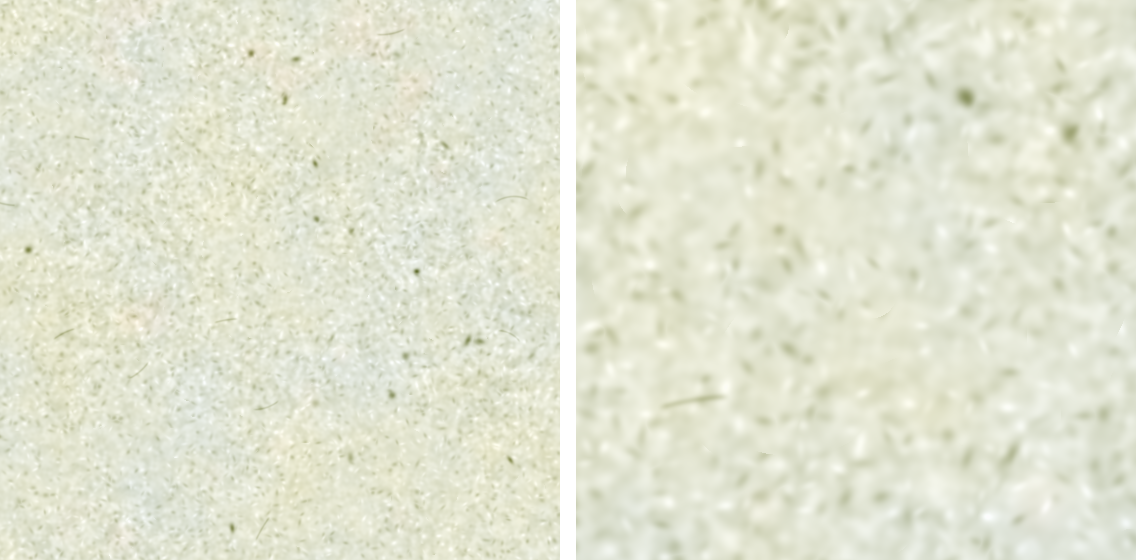
Left, the full canvas; right, a detail of the centre.
Reproduce this texture procedurally as a Shadertoy shader.

```glsl
// Pale speckled stone paper: a cream-green ground with cool and warm clouds,
// fine grain, soft dark and light flecks, rare deep spots and thin fibres.
// Value noise makes the clouds and grain; jittered cells scatter the marks.

const vec3 GROUND = vec3(0.888, 0.898, 0.826);
const vec3 SHADE_STEP = vec3(0.150, 0.142, 0.200);
const vec3 COOL_TINT = vec3(-0.022, -0.006, 0.036);
const vec3 WARM_TINT = vec3(0.025, -0.008, -0.015);

// Three random values for a cell and a seed
vec3 hash3(vec2 cell, float seed) {
    vec3 p = fract(vec3(cell, seed) * vec3(0.1031, 0.1030, 0.0973));
    p += dot(p, p.yxz + 33.33);
    return fract((p.xxy + p.yzz) * p.zyx);
}

vec2 rotate(vec2 p, float angle) {
    float c = cos(angle), s = sin(angle);
    return vec2(c * p.x - s * p.y, s * p.x + c * p.y);
}

// Smooth noise centred on zero, from -0.5 to 0.5
float noise(vec2 p, float seed) {
    vec2 cell = floor(p);
    vec2 f = fract(p);
    f = f * f * (3.0 - 2.0 * f);
    float low = mix(hash3(cell, seed).x, hash3(cell + vec2(1, 0), seed).x, f.x);
    float high = mix(hash3(cell + vec2(0, 1), seed).x, hash3(cell + vec2(1, 1), seed).x, f.x);
    return mix(low, high, f.y) - 0.5;
}

float clouds(vec2 uv, float scale, float seed) {
    vec2 p = rotate(uv, 0.5) * scale;
    return 0.6 * noise(p, seed) + 0.4 * noise(rotate(p, 1.1) * 2.3, seed + 5.0);
}

// Soft oval flecks, one at most per cell, with random size, turn and strength
float flecks(vec2 uv, float cells, float density, float radius, float seed) {
    vec2 p = uv * cells;
    vec2 home = floor(p);
    float cover = 0.0;
    for (int y = -1; y <= 1; y++)
    for (int x = -1; x <= 1; x++) {
        vec2 cell = home + vec2(x, y);
        vec3 place = hash3(cell, seed);
        vec3 form = hash3(cell, seed + 31.0);
        vec2 d = rotate(p - cell - mix(vec2(0.15), vec2(0.85), place.xy), form.x * 6.283);
        float stretch = mix(1.0, 1.5, form.y);
        d *= vec2(1.0 / stretch, stretch) / (radius * mix(0.8, 1.15, form.z));
        float strength = mix(0.35, 1.0, fract(form.z * 7.0 + form.y));
        cover = max(cover, step(place.z, density) * strength * exp(-dot(d, d)));
    }
    return cover;
}

// Sparse, thin, slightly bent hairs
float fibres(vec2 uv, float cells, float density, float width, float seed) {
    vec2 p = uv * cells;
    vec2 home = floor(p);
    float cover = 0.0;
    for (int y = -1; y <= 1; y++)
    for (int x = -1; x <= 1; x++) {
        vec2 cell = home + vec2(x, y);
        vec3 place = hash3(cell, seed);
        vec3 form = hash3(cell, seed + 31.0);
        vec2 d = rotate(p - cell - place.xy, form.x * 6.283);
        d.y -= (form.y - 0.5) * 3.0 * d.x * d.x;
        float halfLength = mix(0.10, 0.26, form.z);
        float ends = 1.0 - smoothstep(halfLength * 0.7, halfLength, abs(d.x));
        float line = exp(-d.y * d.y / (width * width));
        cover = max(cover, step(place.z, density) * ends * line);
    }
    return cover;
}

void mainImage(out vec4 fragColor, in vec2 fragCoord) {
    vec2 uv = fragCoord / iResolution.y;

    // Broad clouds of tint and of fleck density
    float coolness = clouds(uv, 5.0, 11.0) + 0.5 * clouds(uv, 22.0, 23.0);
    float warmth = smoothstep(0.12, 0.40, clouds(uv, 8.0, 37.0));
    float crowding = 1.0 + 1.2 * clouds(uv, 6.0, 41.0);

    // Fine grain
    float grain = 0.50 * noise(rotate(uv, 0.3) * 105.0, 53.0)
                + 0.32 * noise(rotate(uv, 0.9) * 150.0, 59.0)
                + 0.22 * noise(rotate(uv, 1.4) * 48.0, 61.0);

    // Flecks, spots and fibres, as light added or taken away
    float shade = grain * crowding;
    shade -= 0.85 * flecks(uv, 80.0, 0.27 * crowding, 0.34, 71.0);
    shade += 0.55 * flecks(uv, 84.0, 0.26 * crowding, 0.32, 83.0);
    shade -= 2.70 * flecks(uv, 26.0, 0.035, 0.17, 97.0);
    shade -= 0.75 * fibres(uv, 7.0, 0.14, 0.014, 109.0);

    vec3 color = GROUND + SHADE_STEP * shade;
    color += COOL_TINT * coolness * 1.6 + WARM_TINT * warmth;
    fragColor = vec4(clamp(color, 0.0, 0.99), 1.0);
}
```
